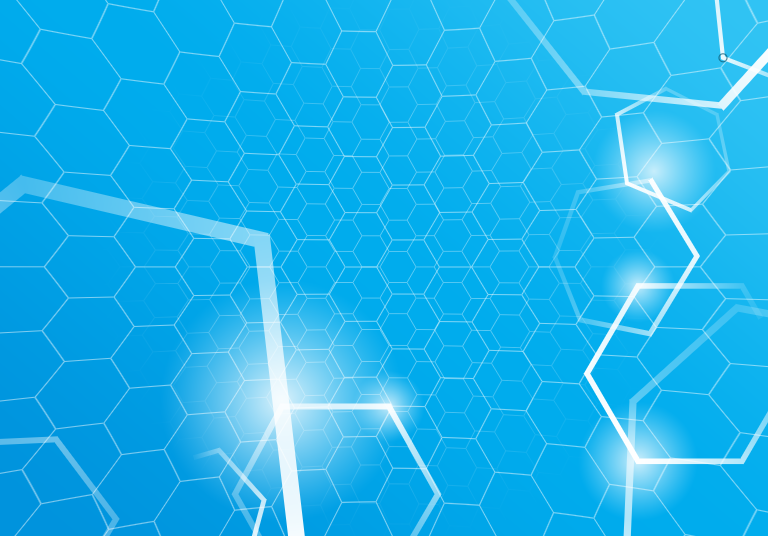
Give the GLSL for this background, as a WebGL 2 fragment shader.

```glsl
#version 300 es
precision highp float;
// Blue technology background: a diagonal gradient under two bent honeycomb
// lattices, soft white glows, and large translucent hexagon outlines drawn
// as mitred strokes whose opacity varies from corner to corner.

uniform vec2 u_resolution;
out vec4 fragColor;

const vec2 CANVAS = vec2(7.68, 5.38);
const vec3 DEEP_BLUE = vec3(0.0, 0.575, 0.865);
const vec3 MID_BLUE = vec3(0.0, 0.675, 0.93);
const vec3 SKY_BLUE = vec3(0.19, 0.765, 0.955);
const vec3 DARK_TEAL = vec3(0.05, 0.35, 0.45);

float coverage(float d, float aa) {
    return clamp(0.5 - d / aa, 0.0, 1.0);
}

// Distance to the nearest wall of a flat-topped honeycomb
float honeycomb(vec2 p, float side) {
    vec2 period = side * vec2(3.0, sqrt(3.0));
    vec2 a = mod(p, period) - 0.5 * period;
    vec2 b = mod(p - 0.5 * period, period) - 0.5 * period;
    vec2 q = abs(dot(a, a) < dot(b, b) ? a : b);
    return 0.5 * period.y - max(q.y, dot(q, vec2(sqrt(0.75), 0.5)));
}

// Lattice stretched away from its middle like the inside of a bowl
float lattice(vec2 d, vec2 offset, float side, float halfWidth, float aa) {
    float stretch = sqrt(1.0 + 0.033 * dot(d, d));
    float wall = honeycomb(d / stretch - offset, side) * stretch;
    return coverage(wall - halfWidth, aa);
}

// Straight bar with opacity fading from one end to the other
float stroke(vec2 p, vec2 a, vec2 b, float halfWidth, float alphaA, float alphaB, float aa) {
    float len = length(b - a);
    vec2 dir = (b - a) / len;
    float along = dot(p - a, dir);
    float across = abs(dot(p - a, vec2(-dir.y, dir.x)));
    float cap = halfWidth * 0.58;
    float d = max(across - halfWidth, abs(along - 0.5 * len) - 0.5 * len - cap);
    return coverage(d, aa) * mix(alphaA, alphaB, clamp(along / len, 0.0, 1.0));
}

// Three joined bars with one opacity for each corner
float path(vec2 p, vec2 a, vec2 b, vec2 c, vec2 d, float halfWidth, vec4 alpha, float aa) {
    float first = stroke(p, a, b, halfWidth, alpha.x, alpha.y, aa);
    float second = stroke(p, b, c, halfWidth, alpha.y, alpha.z, aa);
    float third = stroke(p, c, d, halfWidth, alpha.z, alpha.w, aa);
    return max(first, max(second, third));
}

float glow(vec2 p, vec2 centre, float radius, float strength) {
    return strength * pow(max(1.0 - distance(p, centre) / radius, 0.0), 1.15);
}

void whiten(inout vec3 col, float amount) {
    col = mix(col, vec3(1.0), amount);
}

void main() {
    vec2 uv = gl_FragCoord.xy / u_resolution;
    vec2 p = uv * CANVAS;
    float aa = CANVAS.y / u_resolution.y;

    // Diagonal gradient
    float t = dot(uv, vec2(0.55, 0.45));
    vec3 col = mix(DEEP_BLUE, MID_BLUE, smoothstep(0.0, 0.52, t));
    col = mix(col, SKY_BLUE, smoothstep(0.5, 1.0, t));

    // Glows
    whiten(col, glow(p, vec2(2.82, 1.36), 1.22, 0.85));
    whiten(col, glow(p, vec2(3.89, 1.30), 0.36, 0.75));
    whiten(col, glow(p, vec2(6.54, 3.66), 0.62, 0.75));
    whiten(col, glow(p, vec2(6.38, 2.51), 0.37, 0.75));
    whiten(col, glow(p, vec2(6.38, 0.75), 0.60, 0.8));

    // Coarse lattice everywhere, fine lattice in the middle
    vec2 d = p - 0.5 * CANVAS;
    float fineFade = 1.0 - smoothstep(1.0, 2.9, length(d));
    whiten(col, 0.5 * lattice(d, vec2(-0.70, 0.01), 0.313, 0.005, aa));
    whiten(col, 0.4 * fineFade * lattice(d, vec2(-0.67, 0.79), 0.18, 0.004, aa));

    // Lower left outlines
    float a = path(p, vec2(2.35, 0.42), vec2(2.82, 1.30), vec2(3.89, 1.30), vec2(4.38, 0.42), 0.03, vec4(0.3, 0.6, 0.9, 0.55), aa);
    a = max(a, stroke(p, vec2(4.38, 0.42), vec2(4.10, -0.06), 0.03, 0.55, 0.35, aa));
    a = max(a, stroke(p, vec2(2.35, 0.42), vec2(2.62, -0.06), 0.03, 0.3, 0.3, aa));
    whiten(col, a);
    whiten(col, path(p, vec2(1.95, 0.79), vec2(2.19, 0.86), vec2(2.64, 0.36), vec2(2.53, -0.05), 0.024, vec4(0.05, 0.35, 0.75, 0.85), aa));
    whiten(col, path(p, vec2(-0.1, 0.94), vec2(0.56, 0.97), vec2(1.16, 0.17), vec2(1.03, -0.05), 0.03, vec4(0.35, 0.4, 0.3, 0.3), aa));
    whiten(col, path(p, vec2(-0.15, 3.22), vec2(0.23, 3.53), vec2(2.62, 2.97), vec2(2.97, -0.05), 0.083, vec4(0.35, 0.27, 0.52, 0.97), aa));

    // Right hand outlines
    a = path(p, vec2(5.80, 2.17), vec2(5.55, 2.80), vec2(5.78, 3.45), vec2(6.51, 3.57), 0.022, vec4(0.3, 0.16, 0.2, 0.5), aa);
    a = max(a, path(p, vec2(6.51, 3.57), vec2(6.97, 2.81), vec2(6.50, 2.03), vec2(5.80, 2.17), 0.026, vec4(0.95, 0.9, 0.6, 0.25), aa));
    whiten(col, a);
    a = path(p, vec2(6.91, 3.27), vec2(7.29, 3.66), vec2(7.17, 4.23), vec2(6.66, 4.49), 0.017, vec4(0.65, 0.32, 0.2, 0.25), aa);
    a = max(a, path(p, vec2(6.66, 4.49), vec2(6.17, 4.23), vec2(6.27, 3.54), vec2(6.91, 3.27), 0.02, vec4(0.25, 0.75, 0.95, 0.75), aa));
    whiten(col, a);
    whiten(col, path(p, vec2(7.85, 2.20), vec2(7.37, 2.29), vec2(6.33, 1.35), vec2(6.27, -0.05), 0.036, vec4(0.25, 0.18, 0.35, 0.75), aa));
    a = path(p, vec2(7.60, 2.20), vec2(7.42, 2.51), vec2(6.38, 2.51), vec2(5.87, 1.63), 0.028, vec4(0.08, 0.18, 0.85, 0.95), aa);
    a = max(a, path(p, vec2(5.87, 1.63), vec2(6.38, 0.75), vec2(7.42, 0.75), vec2(7.93, 1.63), 0.028, vec4(0.95, 1.0, 0.7, 0.25), aa));
    whiten(col, a);

    // Top right outlines and the small ring on their joint
    a = path(p, vec2(5.05, 5.46), vec2(5.84, 4.46), vec2(7.22, 4.32), vec2(7.80, 4.96), 0.032, vec4(0.25, 0.4, 0.8, 1.0), aa);
    a = max(a, stroke(p, vec2(7.22, 4.32), vec2(7.80, 4.96), 0.046, 0.85, 1.0, aa));
    whiten(col, a);
    a = stroke(p, vec2(7.16, 5.46), vec2(7.23, 4.80), 0.021, 0.8, 0.9, aa);
    a = max(a, stroke(p, vec2(7.23, 4.80), vec2(7.80, 4.58), 0.021, 0.9, 0.5, aa));
    whiten(col, a);
    float ring = abs(distance(p, vec2(7.23, 4.80)) - 0.04) - 0.006;
    col = mix(col, DARK_TEAL, 0.7 * coverage(ring, aa));

    fragColor = vec4(col, 1.0);
}
```
